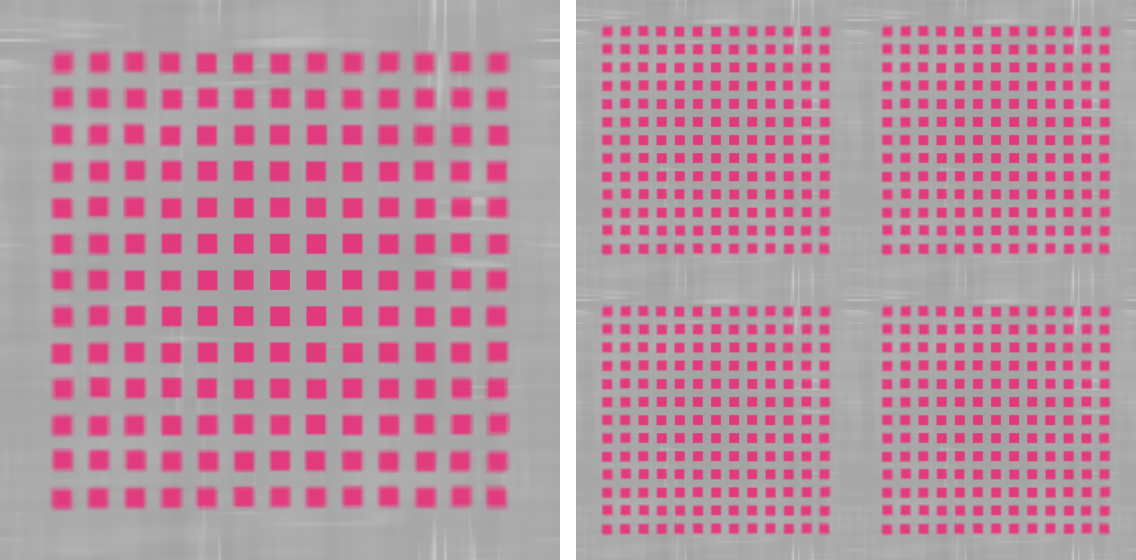
Left: one tile. Right: repeated 2 by 2.
Write a Shadertoy shader that draws this pattern.

```glsl
const float PITCH = 0.0647;
const float HALF_SIDE = 0.0176;
const float GRID_RADIUS = 6.0;   // 13 squares across and down
const int COPIES = 12;
const vec3 GRAY = vec3(0.626);
const vec3 PINK = vec3(0.875, 0.225, 0.487);

float hash(vec2 p) {
    return fract(sin(dot(p, vec2(127.1, 311.7))) * 43758.5453);
}

// Value noise that wraps after a whole number of cells
float wrapNoise(vec2 uv, vec2 cells, float seed) {
    vec2 p = uv * cells;
    vec2 i = floor(p);
    vec2 f = smoothstep(0.0, 1.0, p - i);
    vec2 a = mod(i, cells);
    vec2 b = mod(i + 1.0, cells);
    float low = mix(hash(a + seed), hash(vec2(b.x, a.y) + seed), f.x);
    float high = mix(hash(vec2(a.x, b.y) + seed), hash(b + seed), f.x);
    return mix(low, high, f.y);
}

// Faint brushed fibres running along y, with sparse bright scratches
float fibres(vec2 uv, float seed) {
    uv.x += 0.012 * (wrapNoise(uv, vec2(5.0, 3.0), seed + 31.0) - 0.5);
    float broad = wrapNoise(uv, vec2(22.0, 4.0), seed);
    float fine = wrapNoise(uv, vec2(80.0, 6.0), seed + 7.0);
    float scratch = wrapNoise(uv, vec2(110.0, 7.0), seed + 13.0);
    float patches = wrapNoise(uv, vec2(13.0, 6.0), seed + 19.0);
    float sparse = smoothstep(0.6, 1.0, scratch) * smoothstep(0.55, 1.0, patches);
    return 0.025 * broad + 0.018 * fine + 0.11 * sparse;
}

float squareCoverage(vec2 p, float halfSide, float edge) {
    vec2 c = clamp(0.5 + (halfSide - abs(p)) / edge, 0.0, 1.0);
    return c.x * c.y;
}

// Average of shaken copies of one square
float shakenSquare(vec2 p, vec2 id, float shake, float edge) {
    float sum = 0.0;
    for (int k = 0; k < COPIES; k++) {
        vec2 key = id + float(k) * vec2(17.3, 41.9);
        vec2 jitter = vec2(hash(key), hash(key + 71.7)) * 2.0 - 1.0;
        sum += squareCoverage(p - jitter * shake, HALF_SIDE, edge);
    }
    return sum / float(COPIES);
}

void mainImage(out vec4 fragColor, in vec2 fragCoord) {
    vec2 uv = fragCoord / iResolution.xy;
    vec2 centred = uv - 0.5;
    float pixel = 1.0 / min(iResolution.x, iResolution.y);

    // Ground, calmer toward the centre
    float wear = mix(0.35, 1.0, smoothstep(0.05, 0.5, length(centred)));
    float streaks = wear * (fibres(uv, 3.0) + fibres(uv.yx, 57.0));
    vec3 color = GRAY + streaks;

    // Grid of squares, shaken more with distance from the centre
    vec2 id = floor(centred / PITCH + 0.5);
    vec2 local = centred - id * PITCH;
    float reach = length(id) * PITCH;
    float inside = step(max(abs(id.x), abs(id.y)), GRID_RADIUS);
    float edge = pixel + 0.006 * reach;
    float cover = inside * shakenSquare(local, id, 0.0135 * reach, edge);
    color = mix(color, PINK + 0.2 * streaks, cover);

    fragColor = vec4(color, 1.0);
}
```
